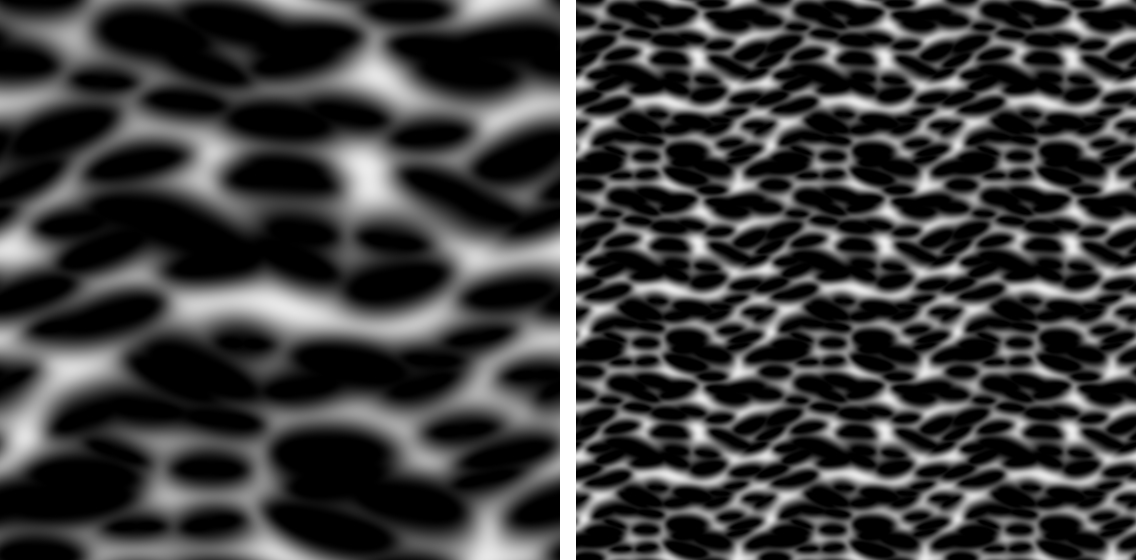
Left: one tile. Right: repeated 3 by 3.
Write a Shadertoy shader that draws this pattern.

```glsl
// Tileable web of soft white veins around stretched, partly merged black cells.

const float TAU = 6.2831853;
const vec2 GRID = vec2(6.0, 11.0);

vec2 hash2(vec2 cell) {
    vec3 p = fract((cell.xyx + 17.0) * vec3(0.1031, 0.1030, 0.0973));
    p += dot(p, p.yzx + 33.33);
    return fract((p.xx + p.yz) * p.zy);
}

// Two channels of smooth value noise in -1..1, wrapping after "period" cells
vec2 wrappedNoise(vec2 uv, vec2 period) {
    vec2 p = uv * period, cell = floor(p), f = fract(p);
    f = f * f * f * (f * (f * 6.0 - 15.0) + 10.0);
    vec2 a = hash2(mod(cell, period) + 60.0);
    vec2 b = hash2(mod(cell + vec2(1.0, 0.0), period) + 60.0);
    vec2 c = hash2(mod(cell + vec2(0.0, 1.0), period) + 60.0);
    vec2 d = hash2(mod(cell + 1.0, period) + 60.0);
    return mix(mix(a, b, f.x), mix(c, d, f.x), f.y) * 2.0 - 1.0;
}

// Approximate signed distance to an ellipse
float ellipseDistance(vec2 p, vec2 radii) {
    float k1 = length(p / radii);
    float k2 = length(p / (radii * radii));
    return k1 * (k1 - 1.0) / max(k2, 1e-4);
}

// Smooth minimum over the scattered, tilted ellipses
float cellDistance(vec2 uv) {
    vec2 home = floor(uv * GRID);
    float sum = 1e-9;
    for (int y = -2; y <= 2; y++) {
        for (int x = -2; x <= 2; x++) {
            vec2 cell = home + vec2(x, y);
            vec2 id = mod(cell, GRID);
            vec2 jitter = hash2(id) - 0.5;
            vec2 shape = hash2(id + 31.0);
            vec2 p = uv - (cell + 0.5 + 0.95 * jitter) / GRID;

            float tilt = (shape.x - 0.5) * 0.7;
            float c = cos(tilt), s = sin(tilt);
            p = vec2(c * p.x + s * p.y, c * p.y - s * p.x);

            vec2 radii = vec2(0.087, 0.038) * mix(0.65, 1.35, shape.y);
            sum += exp(-80.0 * ellipseDistance(p, radii));
        }
    }
    return -log(sum) / 80.0;
}

void mainImage(out vec4 fragColor, in vec2 fragCoord) {
    vec2 uv = fragCoord / iResolution.xy;

    // Broad wave bends the rows, finer noise makes the outlines uneven
    vec2 warped = uv;
    warped.y -= 0.028 * sin(TAU * uv.x + 0.6 * sin(TAU * uv.y));
    warped += vec2(0.016, 0.011) * wrappedNoise(uv, vec2(5.0, 9.0));

    float vein = smoothstep(-0.027, 0.049, cellDistance(warped));
    fragColor = vec4(vec3(vein), 1.0);
}
```
